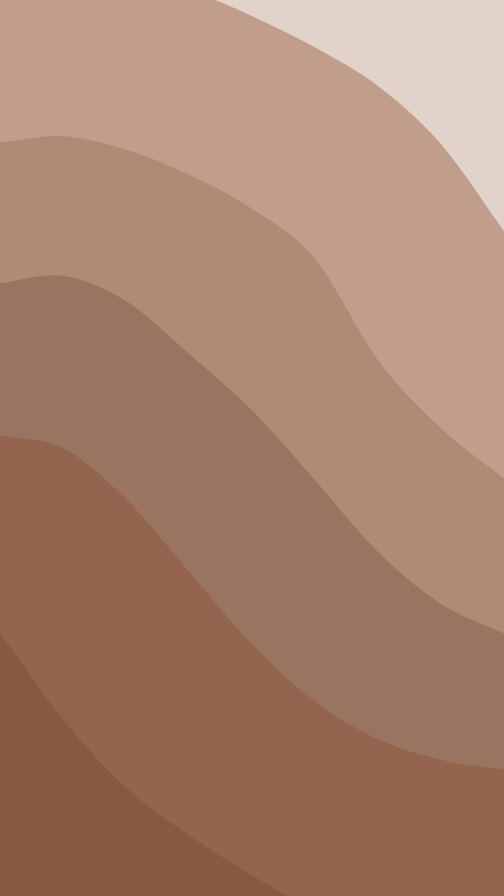
Reproduce this background procedurally as a Shadertoy shader.

```glsl
#define SKY    vec3(0.886, 0.827, 0.792)
#define ROSE   vec3(0.755, 0.617, 0.547)
#define TAN    vec3(0.686, 0.541, 0.459)
#define UMBER  vec3(0.600, 0.454, 0.378)
#define RUST   vec3(0.580, 0.394, 0.304)
#define COCOA  vec3(0.533, 0.349, 0.255)
#define EDGE_SOFTNESS 1.0

const int SPANS = 8;

// Knot height, extended in a straight line past both ends
float knot(float heights[9], int i) {
    if (i < 0) return 2.0 * heights[0] - heights[1];
    if (i > SPANS) return 2.0 * heights[SPANS] - heights[SPANS - 1];
    return heights[i];
}

// Catmull-Rom curve through evenly spaced knots, x in 0..1
float ridgeHeight(float heights[9], float x) {
    float s = clamp(x, 0.0, 1.0) * float(SPANS);
    int i = min(int(s), SPANS - 1);
    float t = s - float(i);
    float a = knot(heights, i - 1), b = knot(heights, i);
    float c = knot(heights, i + 1), d = knot(heights, i + 2);
    return b + 0.5 * t * (c - a
        + t * (2.0 * a - 5.0 * b + 4.0 * c - d
        + t * (3.0 * (b - c) + d - a)));
}

// Fill everything below a ridge with a smooth edge
vec3 paintBelow(vec3 base, vec3 tint, float heights[9], vec2 uv) {
    float drop = ridgeHeight(heights, uv.x) - uv.y;
    float pixel = length(vec2(dFdx(drop), dFdy(drop))) * EDGE_SOFTNESS;
    return mix(base, tint, clamp(drop / pixel + 0.5, 0.0, 1.0));
}

void mainImage(out vec4 fragColor, in vec2 fragCoord) {
    vec2 uv = fragCoord / iResolution.xy;
    vec3 color = SKY;

    // Layers from back to front, heights from left to right
    color = paintBelow(color, ROSE, float[9](
        1.091, 1.063, 1.036, 1.012, 0.982, 0.947, 0.904, 0.839, 0.742), uv);
    color = paintBelow(color, TAN, float[9](
        0.841, 0.848, 0.833, 0.805, 0.767, 0.711, 0.598, 0.522, 0.466), uv);
    color = paintBelow(color, UMBER, float[9](
        0.684, 0.692, 0.664, 0.605, 0.542, 0.464, 0.384, 0.326, 0.293), uv);
    color = paintBelow(color, RUST, float[9](
        0.514, 0.500, 0.443, 0.362, 0.281, 0.217, 0.175, 0.152, 0.141), uv);
    color = paintBelow(color, COCOA, float[9](
        0.294, 0.197, 0.121, 0.068, 0.023, -0.018, -0.061, -0.100, -0.140), uv);

    fragColor = vec4(color, 1.0);
}
```
